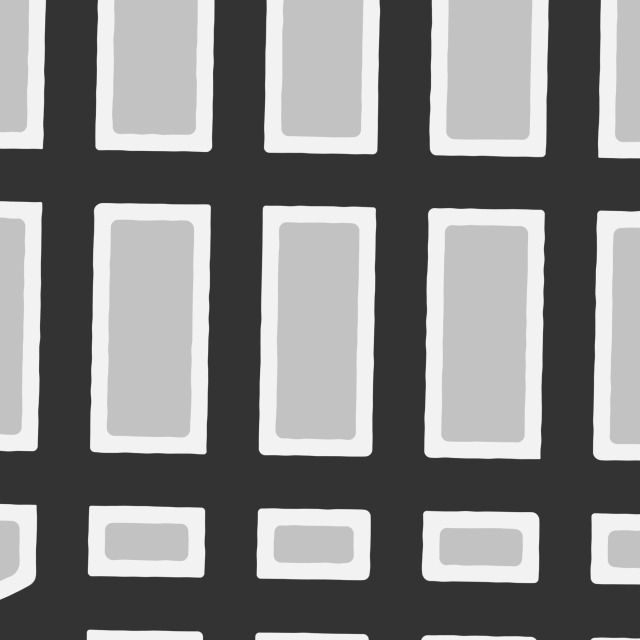
A three.js fragment shader for this pattern:

```glsl
varying vec2 vUv;

float hash(vec2 p) {
  return fract(sin(dot(p, vec2(127.1, 311.7))) * 43758.5453);
}

float noise(vec2 p) {
  vec2 i = floor(p);
  vec2 f = fract(p);
  f = f * f * (3.0 - 2.0 * f);
  return mix(mix(hash(i), hash(i + vec2(1.0, 0.0)), f.x),
             mix(hash(i + vec2(0.0, 1.0)), hash(i + vec2(1.0, 1.0)), f.x), f.y);
}

float roundedBox(vec2 p, vec2 halfSize, float radius) {
  vec2 d = abs(p) - halfSize + radius;
  return length(max(d, 0.0)) + min(max(d.x, d.y), 0.0) - radius;
}

float smoothMax(float a, float b, float k) {
  float h = max(k - abs(a - b), 0.0) / k;
  return max(a, b) + h * h * k * 0.25;
}

float coverage(float d) {
  float blur = fwidth(vUv.x) * 0.75;
  return 1.0 - smoothstep(-blur, blur, d);
}

void main() {
  // Slightly turned grid
  vec2 p = vUv - 0.5;
  vec2 q = p + vec2(-0.0175 * p.y, 0.0155 * p.x);

  // Tall rows above, short rows below
  bool tall = q.y > -0.254;
  vec2 origin = vec2(-0.0036, tall ? -0.0173 : -0.3506);
  vec2 pitch = vec2(0.2611, tall ? 0.4723 : 0.194);
  vec2 id = floor((q - origin) / pitch + 0.5);
  bool slanted = !tall && id.x < -1.5;
  if (slanted) id.y = 0.0;
  vec2 local = q - origin - id * pitch;

  // Alternate columns are slightly narrower
  vec2 halfSize = vec2(mix(0.0885, 0.0911, mod(id.x, 2.0)), tall ? 0.195 : 0.055);

  // Each outer corner has its own radius
  vec2 cornerSeed = id + 0.3 * sign(local) + (tall ? 0.0 : 7.0);
  float cornerRadius = mix(0.002, 0.013, hash(cornerSeed));

  // The slanted block has an open base, cut by a diagonal
  if (slanted) local.y = max(local.y, 0.0);
  float inset = 0.026;
  float outer = roundedBox(local, halfSize, cornerRadius);
  float inner = roundedBox(local, halfSize - inset, 0.012);
  if (slanted) {
    float cut = dot(q, vec2(0.447, -0.894)) - 0.178;
    outer = smoothMax(outer, cut, 0.012);
    inner = smoothMax(inner, cut + inset, 0.012);
  }

  // Faintly uneven edges
  float wobble = (noise(q * 60.0) - 0.5) * 0.0015;
  vec3 color = vec3(0.2);
  color = mix(color, vec3(0.95), coverage(outer + wobble));
  color = mix(color, vec3(0.76), coverage(inner + wobble));
  gl_FragColor = vec4(color, 1.0);
}
```
